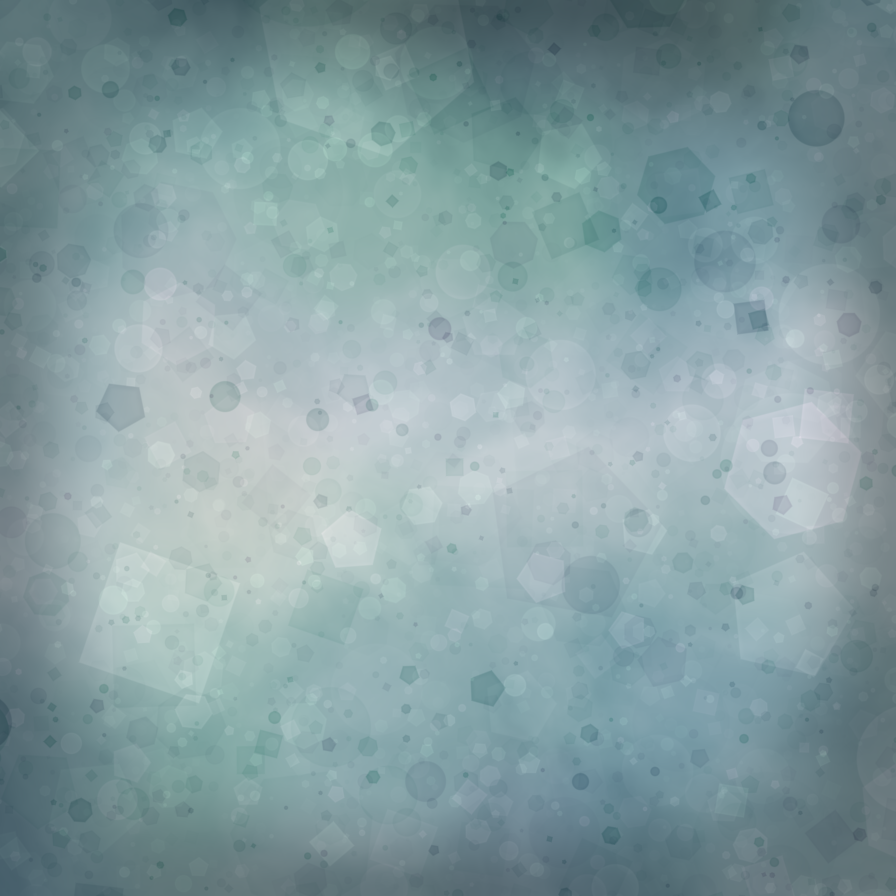
A WebGL 1 fragment shader for this background:

```glsl
precision highp float;
// Misty blue-green watercolour wash with faint overlapping polygons, discs and specks.
uniform vec2 u_resolution;

vec3 hash3(vec2 p) {
  vec3 q = fract(p.xyx * vec3(0.1031, 0.1030, 0.0973));
  q += dot(q, q.yxz + 33.33);
  return fract((q.xxy + q.yzz) * q.zyx);
}

float noise(vec2 p) {
  vec2 cell = floor(p), f = fract(p);
  f = f * f * f * (f * (f * 6.0 - 15.0) + 10.0);
  float low = mix(hash3(cell).x, hash3(cell + vec2(1.0, 0.0)).x, f.x);
  float high = mix(hash3(cell + vec2(0.0, 1.0)).x, hash3(cell + 1.0).x, f.x);
  return mix(low, high, f.y);
}

float fbm(vec2 p) {
  float sum = 0.0, amplitude = 0.5;
  for (int i = 0; i < 5; i++) {
    sum += amplitude * noise(p);
    p = mat2(1.6, 1.2, -1.2, 1.6) * p + 7.3;
    amplitude *= 0.5;
  }
  return sum / 0.97;
}

// Distance to a regular polygon with the given apothem; eight sides or more become a disc.
float shapeDistance(vec2 p, float apothem, float sides, float turn) {
  if (sides > 7.5) return length(p) - apothem;
  float sector = 6.28318 / sides;
  float angle = mod(atan(p.y, p.x) + turn, sector) - 0.5 * sector;
  return length(p) * cos(angle) - apothem;
}

// Summed colour shift of the shapes scattered on one grid.
vec3 shapeLayer(vec2 p, float pixel, float seed, float density) {
  vec3 shift = vec3(0.0);
  for (int y = -1; y <= 1; y++) {
    for (int x = -1; x <= 1; x++) {
      vec2 cell = floor(p) + vec2(float(x), float(y));
      vec3 place = hash3(cell + seed);
      vec3 form = hash3(cell + seed + 41.7);
      vec3 paint = hash3(cell + seed + 83.1);
      if (place.z > density) continue;

      // A few shapes are small dark accents.
      float accent = step(0.95, paint.z);
      float apothem = mix(mix(0.14, 0.6, form.x * form.x), 0.17, accent);
      float sides = 4.0 + floor(form.y * 6.0);
      float d = shapeDistance(p - cell - place.xy, apothem, sides, form.z * 6.28318);

      float fill = 1.0 - smoothstep(-pixel, pixel, d);
      float rim = fill * smoothstep(-0.05 - pixel, 0.0, d);
      float tone = paint.x * 2.0 - 1.0;
      float strength = mix(tone * abs(tone) * 0.045, -0.075, accent);
      vec3 tint = vec3(1.0, 0.85, 0.8) + (paint.y - 0.5) * vec3(0.5, -0.3, 0.2);
      shift += tint * strength * (fill + 0.35 * rim);
    }
  }
  return shift;
}

void main() {
  vec2 uv = gl_FragCoord.xy / u_resolution;
  vec2 p = gl_FragCoord.xy / u_resolution.y;

  // Pale horizontal band broken up by warped clouds.
  vec2 warp = vec2(fbm(p * 4.0 + 3.1), fbm(p * 4.0 + 19.4)) - 0.5;
  vec2 drift = p + 0.16 * warp;
  float height = (uv.y - 0.5 + 0.25 * warp.y) / 0.27;
  float tone = 0.38 + 0.52 * exp(-height * height);
  tone += 0.85 * (fbm(drift * 3.0 + 11.0) - 0.5);
  tone += 0.22 * (fbm(drift * 11.0 + 5.0) - 0.5);
  tone = clamp(tone, 0.0, 1.05);

  vec3 color = mix(vec3(0.27, 0.40, 0.44), vec3(0.50, 0.63, 0.645), min(tone * 2.0, 1.0));
  color = mix(color, vec3(0.74, 0.79, 0.80), max(tone * 2.0 - 1.0, 0.0));

  // Drifting green, lavender and warm casts.
  color += (noise(drift * 5.0 + 31.0) - 0.5) * vec3(-0.01, 0.035, -0.04);
  color += (noise(drift * 4.0 + 57.0) - 0.5) * vec3(0.055, -0.005, -0.01);

  // Shapes from broad washes down to tiny specks.
  float scale = 4.0;
  for (int i = 0; i < 11; i++) {
    float level = float(i);
    float turn = level * 1.3;
    mat2 spin = mat2(cos(turn), sin(turn), -sin(turn), cos(turn));
    float pixel = scale / u_resolution.y;
    color += shapeLayer(spin * p * scale + 50.0, pixel, level * 17.0, mix(0.9, 0.18, level / 10.0));
    scale *= 1.35;
  }

  // Darkened edges and corners.
  vec2 border = 4.0 * uv * (1.0 - uv);
  color *= mix(0.72, 1.0, smoothstep(0.0, 0.45, border.x * border.y));

  gl_FragColor = vec4(clamp(color, 0.0, 1.0), 1.0);
}
```
